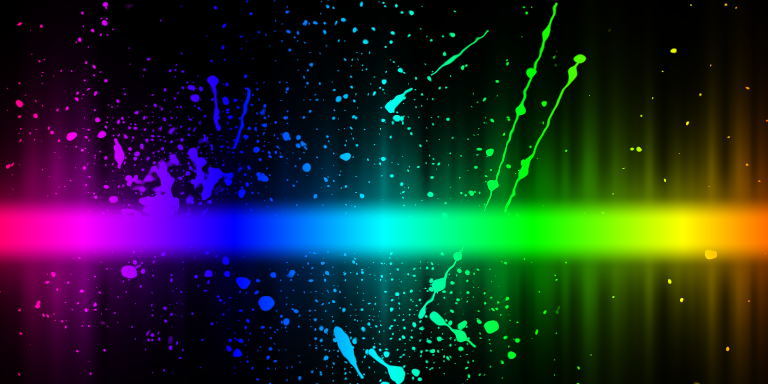
Write a WebGL 1 fragment shader that draws this background.

```glsl
precision highp float;
// Rainbow light band with vertical glow curtains and splattered paint on black.
uniform vec2 u_resolution;

float hash(vec2 p) {
  return fract(sin(dot(p, vec2(127.1, 311.7))) * 43758.545);
}

float noise(vec2 p) {
  vec2 i = floor(p), f = fract(p);
  f = f * f * (3.0 - 2.0 * f);
  return mix(mix(hash(i), hash(i + vec2(1, 0)), f.x),
             mix(hash(i + vec2(0, 1)), hash(i + vec2(1, 1)), f.x), f.y);
}

vec3 spectrum(float hue) {
  return clamp(abs(fract(hue + vec3(0.0, 2.0, 1.0) / 3.0) * 6.0 - 3.0) - 1.0, 0.0, 1.0);
}

// Soft elliptical weight around a centre
float cluster(vec2 p, vec2 centre, vec2 size) {
  vec2 d = (p - centre) / size;
  return exp(-dot(d, d));
}

// Chance that a paint drop appears at p
float density(vec2 p) {
  return 0.75 * cluster(p, vec2(0.51, 0.58), vec2(0.23, 0.17))
       + 0.65 * cluster(p, vec2(1.02, 0.15), vec2(0.27, 0.22))
       + 0.22 * cluster(p, vec2(0.85, 0.85), vec2(0.22, 0.25))
       + 0.25 * cluster(p, vec2(1.15, 0.55), vec2(0.25, 0.25))
       + 0.20 * cluster(p, vec2(0.40, 0.24), vec2(0.32, 0.18))
       + 0.14 * cluster(p, vec2(0.20, 0.70), vec2(0.25, 0.20));
}

// Distance to one grid of randomly present round drops
float drops(vec2 p, float cells, float amount) {
  vec2 g = p * cells + 0.37;
  vec2 id = floor(g);
  vec2 centre = 0.3 + 0.4 * vec2(hash(id + 3.1), hash(id + 8.7));
  float size = hash(id + 15.3);
  float radius = mix(0.08, 0.29, size * size);
  float missing = step(amount * density((id + 0.13) / cells), hash(id + cells));
  return (length(fract(g) - centre) - radius) / cells + missing;
}

// Distance to a thin paint thread with swollen beads
float strand(vec2 p, vec2 a, vec2 b, float radius) {
  vec2 ab = b - a;
  float t = clamp(dot(p - a, ab) / dot(ab, ab), 0.0, 1.0);
  float bead = noise(vec2(t * length(ab) * 24.0, a.x * 91.0));
  return length(p - a - ab * t) - radius * (0.25 + smoothstep(0.5, 0.95, bead));
}

float blob(vec2 p, vec2 centre, float radius) {
  return length((p - centre) * vec2(0.9, 1.1)) - radius;
}

// Ragged fingers of paint thrown up from the band
float splash(vec2 p) {
  vec2 d = p - vec2(0.48, 0.38);
  float fingers = noise(vec2(atan(d.x, d.y) * 9.0, length(d) * 13.0));
  float clots = 0.6 * noise(p * 38.0) + 0.4 * noise(p * 75.0);
  float body = cluster(p, vec2(0.40, 0.47), vec2(0.09, 0.15))
             + 0.62 * cluster(p, vec2(0.58, 0.56), vec2(0.14, 0.12));
  return (0.88 - 0.5 * fingers - 0.5 * clots - 0.5 * body) * 0.045;
}

float paint(vec2 p) {
  p += 0.008 * (vec2(noise(p * 55.0), noise(p * 55.0 + 40.0)) - 0.5);
  float d = splash(p);
  // Scattered drops, doubling in size with each layer
  for (int i = 0; i < 4; i++) {
    float k = float(i);
    float turn = 0.4 + k * 0.7;
    vec2 q = p + 0.013 * vec2(cos(turn), sin(turn));
    d = min(d, drops(q, 66.0 / pow(1.65, k), 0.85 - 0.17 * k));
  }
  // Long green threads
  d = min(d, strand(p, vec2(1.450, 0.990), vec2(1.263, 0.453), 0.013));
  d = min(d, strand(p, vec2(1.510, 0.849), vec2(1.315, 0.453), 0.013));
  d = min(d, strand(p, vec2(1.211, 0.362), vec2(1.094, 0.180), 0.013));
  // Short flicks
  d = min(d, strand(p, vec2(1.271, 0.920), vec2(1.125, 0.805), 0.009));
  d = min(d, strand(p, vec2(1.070, 0.770), vec2(1.016, 0.720), 0.012));
  d = min(d, strand(p, vec2(0.651, 0.766), vec2(0.615, 0.620), 0.018));
  d = min(d, strand(p, vec2(0.555, 0.790), vec2(0.565, 0.675), 0.013));
  d = min(d, strand(p, vec2(0.305, 0.635), vec2(0.313, 0.563), 0.018));
  d = min(d, strand(p, vec2(1.133, 0.172), vec2(1.237, 0.100), 0.013));
  d = min(d, strand(p, vec2(0.880, 0.140), vec2(0.940, 0.020), 0.015));
  d = min(d, strand(p, vec2(0.970, 0.080), vec2(1.040, 0.020), 0.018));
  // Heavy blobs
  d = min(d, blob(p, vec2(0.336, 0.291), 0.020));
  d = min(d, blob(p, vec2(0.693, 0.210), 0.020));
  d = min(d, blob(p, vec2(0.635, 0.265), 0.017));
  d = min(d, blob(p, vec2(1.280, 0.151), 0.018));
  d = min(d, blob(p, vec2(1.509, 0.847), 0.014));
  d = min(d, blob(p, vec2(1.383, 0.812), 0.013));
  d = min(d, blob(p, vec2(0.898, 0.591), 0.013));
  d = min(d, blob(p, vec2(1.276, 0.604), 0.011));
  return min(d, blob(p, vec2(0.187, 0.646), 0.011));
}

void main() {
  vec2 p = gl_FragCoord.xy / u_resolution.y;
  p.x = 2.0 * gl_FragCoord.x / u_resolution.x;
  float pixel = 1.0 / u_resolution.y;
  vec3 colour = spectrum(0.927 - 0.4275 * p.x);

  // Curtains of light, weakest around blue
  float away = abs(p.y - 0.398);
  float bars = 0.6 * noise(vec2(p.x * 26.0, 2.0)) + 0.4 * noise(vec2(p.x * 55.0, 7.0));
  float reach = 0.16 + 0.10 * noise(vec2(p.x * 9.0, 4.0));
  float curtain = exp(-pow(away / reach, 1.5)) * mix(0.8, 0.3 + 0.9 * bars, smoothstep(0.03, 0.2, away));
  curtain *= 0.72 * (1.0 - 0.55 * cluster(p, vec2(0.62, p.y), vec2(0.25, 1.0)));
  float band = 1.0 - smoothstep(0.025, 0.095, away);
  float light = mix(curtain, 1.0, band);

  float ink = 1.0 - smoothstep(-pixel, pixel, paint(p));
  gl_FragColor = vec4(colour * max(light, ink), 1.0);
}
```
